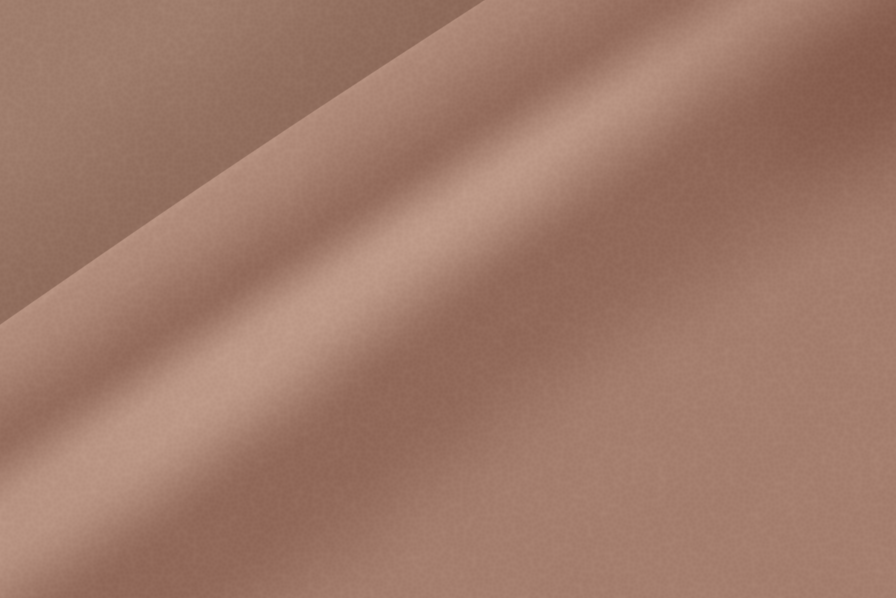
This texture is drawn by a Shadertoy shader. Its source:

```glsl
// Soft suede cloth with a crisp diagonal fold and broad rolling creases.

// Pseudo-random point inside a unit cell.
vec2 hashPoint(vec2 cell) {
    vec2 q = vec2(dot(cell, vec2(127.1, 311.7)), dot(cell, vec2(269.5, 183.3)));
    return fract(sin(q) * 4375.85);
}

// Cellular noise: distance to the nearest scattered point.
float cellular(vec2 p) {
    vec2 cell = floor(p), local = fract(p);
    float nearest = 2.0;
    for (int y = -1; y <= 1; y++) {
        for (int x = -1; x <= 1; x++) {
            vec2 offset = vec2(x, y);
            vec2 delta = offset + hashPoint(cell + offset) - local;
            nearest = min(nearest, dot(delta, delta));
        }
    }
    return sqrt(nearest);
}

// Layered sines, turned at each octave, for broad uneven nap.
float mottle(vec2 p) {
    float sum = 0.0, gain = 0.5;
    for (int i = 0; i < 4; i++) {
        sum += gain * sin(p.x + 1.3 * sin(p.y)) * cos(p.y + 0.7 * sin(p.x));
        p = mat2(1.3, 1.1, -1.1, 1.3) * p + 2.1;
        gain *= 0.6;
    }
    return sum;
}

// Smooth change from one tone to the next around a centre line.
float blendTone(float tone, float next, float centre, float halfWidth, float depth) {
    return mix(tone, next, smoothstep(centre - halfWidth, centre + halfWidth, depth));
}

// Light on the cloth behind the fold, shaded towards the edge.
float backTone(vec2 p, float depth) {
    float open = smoothstep(0.0, 0.36, -depth);
    return mix(0.23, 0.47, open) - 0.06 * smoothstep(0.3, 0.8, p.x);
}

// Light across the front creases, by depth below the fold edge.
float frontTone(vec2 p, float depth) {
    float along = smoothstep(0.2, 1.15, p.x);
    float ridge = mix(0.84, 0.93, smoothstep(0.0, 0.4, p.x));
    ridge -= 0.2 * smoothstep(0.85, 1.3, p.x);
    float tone = mix(0.70, 0.60, along);
    tone = blendTone(tone, 0.22, 0.115, 0.095, depth);
    tone = blendTone(tone, ridge, 0.255, 0.065, depth);
    tone = blendTone(tone, 0.18, mix(0.465, 0.40, along), 0.10, depth);
    tone = blendTone(tone, 0.51, mix(0.79, 0.70, along), 0.13, depth);
    // Shadow pooled in the upper right corner.
    vec2 corner = (p - vec2(1.48, 0.86)) / vec2(0.22, 0.20);
    tone -= 0.20 * exp(-dot(corner, corner));
    // Thin catch light on the rolled edge.
    return tone + 0.12 * exp(-max(depth, 0.0) / 0.010);
}

vec3 suedeColour(float tone) {
    return mix(vec3(0.53, 0.37, 0.31), vec3(0.76, 0.62, 0.55), tone);
}

void mainImage(out vec4 fragColor, in vec2 fragCoord) {
    vec2 p = fragCoord / iResolution.y;
    float pixel = 1.0 / iResolution.y;

    // Depth below the diagonal edge, with a gentle bow.
    float depth = 0.457 + 0.67 * p.x - p.y + 0.006 * sin(3.9 * p.x);
    float crease = depth + 0.012 * mottle(p * 5.0);

    // Cloth layers meet at a narrow antialiased edge.
    float front = smoothstep(-1.2 * pixel, 1.2 * pixel, depth);
    float tone = mix(backTone(p, depth), frontTone(p, crease), front);

    // Fine pebbled grain and broad nap variation.
    tone += 0.11 * (cellular(p * 135.0) - 0.5);
    tone += 0.05 * (cellular(p * 58.0 + 9.0) - 0.5);
    tone += 0.025 * mottle(p * 17.0);

    vec3 colour = suedeColour(tone);
    // Cooler, less saturated cloth behind the fold.
    colour += (1.0 - front) * vec3(-0.012, 0.006, 0.004);
    fragColor = vec4(clamp(colour, 0.0, 1.0), 1.0);
}
```
